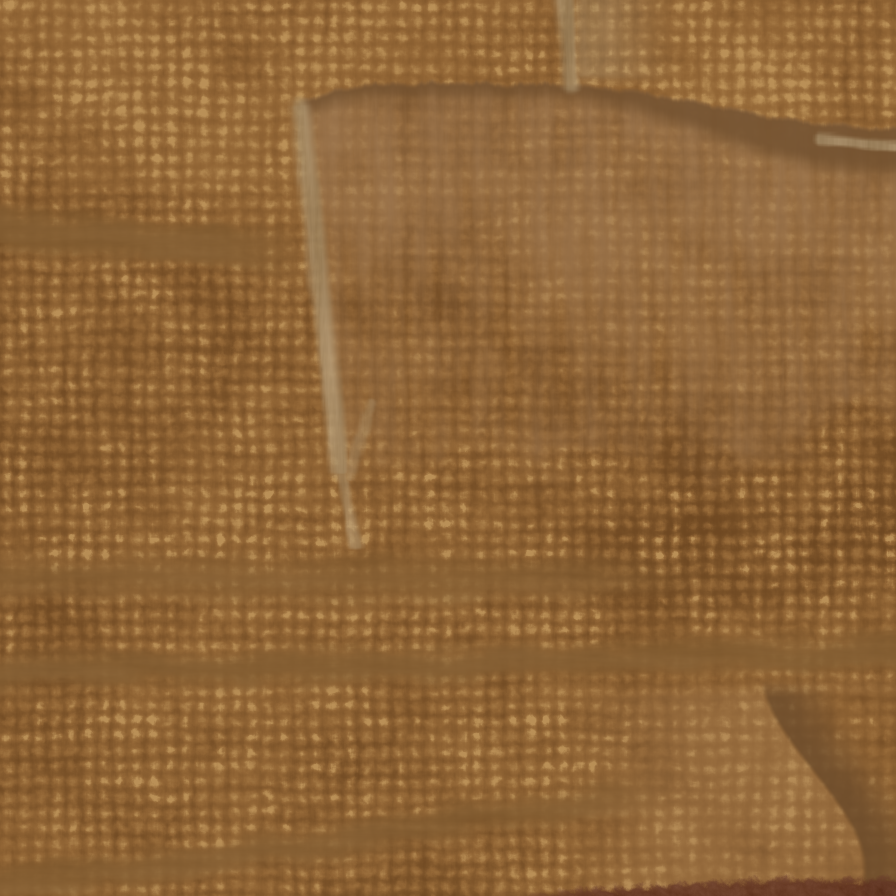
A WebGL 1 fragment shader for this texture:

```glsl
precision highp float;
// Coarse woven canvas under thin ochre paint, with smooth brush bands and pale ridges.
uniform vec2 u_resolution;

const float TAU = 6.2831853;
const vec2 THREADS = vec2(55.0, 59.0);
const vec3 GAP_BROWN = vec3(0.43, 0.28, 0.13);
const vec3 OCHRE = vec3(0.575, 0.40, 0.21);
const vec3 THREAD_GOLD = vec3(0.73, 0.565, 0.34);
const vec3 OLIVE = vec3(0.50, 0.36, 0.195);
const vec3 SHADE = vec3(0.42, 0.295, 0.17);
const vec3 MILK = vec3(0.615, 0.47, 0.325);
const vec3 PALE = vec3(0.67, 0.575, 0.43);
const vec3 MAROON = vec3(0.37, 0.19, 0.13);

float hash(vec2 p) {
  return fract(sin(dot(p, vec2(127.1, 311.7))) * 43758.5);
}

// Layered, bent sines, roughly -1 to 1.
float sineNoise(vec2 p) {
  float sum = 0.0;
  float gain = 0.6;
  for (int i = 0; i < 5; i++) {
    sum += gain * sin(p.x + 1.7 * sin(p.y * 0.8 + float(i))) * cos(p.y + 1.3 * sin(p.x * 0.7));
    p = mat2(0.8, 0.6, -0.6, 0.8) * p * 1.9 + 3.1;
    gain *= 0.6;
  }
  return sum;
}

float rise(float edge, float soft, float x) {
  return smoothstep(edge - soft, edge + soft, x);
}

float band(float x, float center, float halfWidth, float soft) {
  return 1.0 - rise(halfWidth, soft, abs(x - center));
}

float stroke(vec2 p, vec2 a, vec2 b, float width) {
  vec2 ab = b - a;
  float t = clamp(dot(p - a, ab) / dot(ab, ab), 0.0, 1.0);
  return 1.0 - smoothstep(0.2 * width, width, length(p - a - ab * t));
}

// x: thread relief, y: gold glint on worn crossings.
vec2 weave(vec2 p) {
  vec2 q = p * THREADS + 0.2 * vec2(sineNoise(p.yx * 17.0), sineNoise(p * 15.0 + 4.0));
  q += 0.17 * vec2(sineNoise(p * 140.0), sineNoise(p.yx * 150.0 + 7.0));
  vec2 thread = 0.5 - 0.5 * cos(TAU * q);
  // Neighbouring crossings lie along the row or along the column.
  float over = 0.5 + 0.5 * sin(0.5 * TAU * q.x) * sin(0.5 * TAU * q.y);
  float row = thread.y * (0.6 + 0.4 * thread.x);
  float column = thread.x * (0.5 + 0.5 * thread.y);
  float along = mix(row, column, 0.25 + 0.6 * over);
  float rowWear = sineNoise(p * vec2(40.0, 180.0));
  float columnWear = sineNoise(p * vec2(180.0, 22.0) + 9.0);
  float relief = (along - 0.4) * (1.0 + 0.3 * rowWear) + 0.1 * rowWear + 0.16 * columnWear;
  float worn = hash(floor(q)) + 0.3 * rowWear + 0.5 * columnWear;
  return vec2(relief, along * thread.x * thread.y * smoothstep(0.4, 1.2, worn));
}

void main() {
  vec2 uv = gl_FragCoord.xy / u_resolution;
  float cloud = sineNoise(uv * 11.0);
  float patches = sineNoise(uv * vec2(28.0, 38.0) + 5.0);
  float streak = sineNoise(uv * vec2(10.0, 85.0));
  float bristle = sineNoise(uv * vec2(110.0, 11.0));
  float speck = sineNoise(uv * 170.0);
  vec2 p = uv + vec2(0.003 * bristle, 0.005 * streak);

  // Milky glaze over the upper right, with a curved top edge.
  float top = 0.906 - 0.05 * rise(0.8, 0.2, uv.x) - 0.02 * (1.0 - rise(0.37, 0.05, uv.x)) + 0.003 * bristle;
  float base = 0.49 + 0.05 * rise(0.9, 0.1, p.x) + 0.03 * patches;
  float inside = rise(0.432 - 0.11 * p.y, 0.01, p.x) * (1.0 - rise(top, 0.004, uv.y));
  float glaze = inside * rise(base, 0.03, p.y);
  float rim = inside * rise(top - 0.014 - 0.035 * rise(0.78, 0.17, uv.x), 0.014, uv.y);

  // Ragged paint bands that partly fill the weave.
  float y = p.y + 0.009 * patches;
  float fill = band(y, 0.745 - 0.08 * p.x, 0.02, 0.012) * (1.0 - rise(0.3, 0.06, p.x));
  fill = max(fill, 0.8 * band(y, 0.355, 0.018, 0.02) * (1.0 - rise(0.72, 0.1, p.x)));
  fill = max(fill, band(y, 0.25 + 0.02 * p.x, 0.016, 0.014));
  fill = max(fill, 0.9 * band(y, 0.01 + 0.14 * p.x, 0.015, 0.014) * (1.0 - rise(0.7, 0.07, p.x)));

  // Curved wedge in the lower right corner.
  float curve = 0.965 - 0.115 * smoothstep(0.03, 0.25, uv.y);
  float low = 1.0 - rise(0.232, 0.014, p.y);
  float wedge = low * rise(curve, 0.004, uv.x);
  float wash = low * rise(0.69, 0.09, p.x) * (1.0 - wedge);
  float wedgeShade = wedge * (1.0 - rise(curve + 0.05, 0.04, p.x));

  // Weave contrast and broad tone.
  vec2 cloth = weave(uv);
  float cover = (1.0 - 0.7 * fill) * (1.0 - 0.25 * glaze) * (1.0 - 0.6 * rim);
  cover *= (1.0 - 0.35 * wash) * (1.0 - 0.4 * wedge) * (0.85 + 0.35 * patches);
  float rubbed = 0.2 + 0.4 * band(p.y, 0.4, 0.07, 0.06) + 0.3 * band(p.y, 0.16, 0.05, 0.05);
  float tone = 0.42 + cover * (0.6 * cloth.x + rubbed * (1.0 - 0.6 * glaze) * cloth.y);
  tone += 0.13 * cloud + 0.12 * patches + 0.07 * streak + 0.03 * speck;
  tone += 0.15 * rise(0.8, 0.1, uv.y) * (1.0 - glaze) + 0.1 * wash;
  tone -= 0.15 * rise(0.7, 0.2, uv.x) * band(uv.y, 0.47, 0.12, 0.06);
  vec3 color = mix(GAP_BROWN, OCHRE, smoothstep(-0.05, 0.53, tone));
  color = mix(color, THREAD_GOLD, smoothstep(0.42, 1.05, tone));

  // Paint layers.
  float milky = 0.2 + 0.3 * rise(0.72, 0.18, uv.y) + 0.2 * bristle + 0.2 * cloud;
  color = mix(color, MILK, glaze * clamp(milky, 0.0, 0.7));
  color = mix(color, OLIVE + 0.02 * streak, 0.7 * fill);
  color = mix(color, MILK, 0.2 * wash);
  color = mix(color, SHADE, max(0.7 * rim, 0.8 * wedgeShade));

  // Pale dragged ridges with bristle marks.
  float ridge = stroke(p, vec2(0.335, 0.88), vec2(0.38, 0.48), 0.016);
  ridge = max(ridge, 0.7 * stroke(p, vec2(0.38, 0.48), vec2(0.398, 0.395), 0.011));
  ridge = max(ridge, 0.5 * stroke(p, vec2(0.415, 0.55), vec2(0.39, 0.47), 0.01));
  ridge = max(ridge, stroke(p, vec2(0.63, 1.0), vec2(0.637, 0.905), 0.016));
  ridge = max(ridge, stroke(p, vec2(0.915, 0.846), vec2(1.0, 0.84), 0.011));
  float haze = rise(0.64, 0.01, p.x) * (1.0 - rise(0.71, 0.06, p.x)) * rise(0.91, 0.01, p.y);
  color = mix(color, PALE + 0.07 * bristle, max(0.75 * ridge, 0.4 * haze));

  // Ragged maroon edge along the bottom right.
  float hem = 0.018 * rise(0.7, 0.2, uv.x) + 0.005 * speck;
  color = mix(color, MAROON + 0.04 * speck, 0.8 * (1.0 - rise(hem, 0.005, uv.y)) * rise(0.6, 0.08, p.x));
  gl_FragColor = vec4(color, 1.0);
}
```
